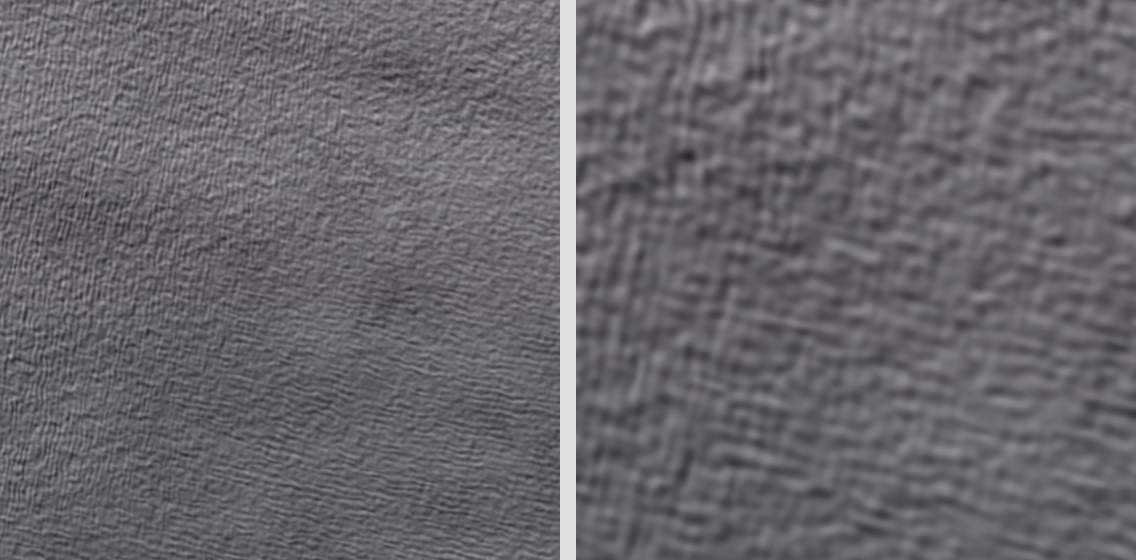
Left, the full canvas; right, a detail of the centre.
Give the GLSL for this texture, as a WebGL 2 fragment shader.

```glsl
#version 300 es
precision highp float;
// Soft grey knitted cloth: two families of fine, broken ribs cross over a
// pebbled nap. Layered sines bend the ribs, cell-lattice noise is embossed
// for the nap, and slanted bands shade the broad folds.

uniform vec2 u_resolution;
out vec4 fragColor;

const float TONE_LOW = 0.386;        // brightness at the foot of the cloth
const float TONE_HIGH = 0.448;       // brightness above the main fold
const float FOLD_SLOPE = 0.25;       // fall of the folds to the right
const float FOLD_DEPTH = 0.042;
const float MOTTLE_DEPTH = 0.038;
const float CREASE_DEPTH = 0.05;
const float NAP_DEPTH = 0.165;
const float RIB_DEPTH = 0.060;
const float UPRIGHT_RIBS = 98.0;     // ribs per canvas width
const float LEVEL_RIBS = 80.0;       // ribs per canvas height
const vec2 UPRIGHT_DIR = vec2(0.17, 0.985);
const vec2 LEVEL_DIR = vec2(0.982, -0.19);
const vec2 NAP_DIR = vec2(0.94, -0.34);
const vec3 TINT = vec3(0.002, -0.005, 0.017);
const vec3 COOL_TINT = vec3(-0.012, 0.0, 0.002);
const float TAU = 6.2831853;

float hash(vec2 cell) {
    vec3 q = fract(cell.xyx * vec3(0.1031, 0.1030, 0.0973));
    q += dot(q, q.yzx + 33.33);
    return fract((q.x + q.y) * q.z);
}

// Smooth lattice noise in -1..1
float noise(vec2 p) {
    vec2 cell = floor(p);
    vec2 f = fract(p);
    f = f * f * (3.0 - 2.0 * f);
    float low = mix(hash(cell), hash(cell + vec2(1.0, 0.0)), f.x);
    float high = mix(hash(cell + vec2(0.0, 1.0)), hash(cell + 1.0), f.x);
    return 2.0 * mix(low, high, f.y) - 1.0;
}

float layeredNoise(vec2 p) {
    float sum = 0.0;
    float weight = 0.6;
    for (int i = 0; i < 3; i++) {
        sum += weight * noise(p);
        p = mat2(1.6, 1.2, -1.2, 1.6) * p + 17.3;
        weight *= 0.55;
    }
    return sum;
}

// Position as (along, across) a direction
vec2 alignTo(vec2 p, vec2 dir) {
    return vec2(dot(p, dir), dot(p, vec2(dir.y, -dir.x)));
}

float band(float x, float center, float width) {
    float d = (x - center) / width;
    return exp(-d * d);
}

// Slow sway of the threads
float sway(vec2 p) {
    return 0.006 * sin(5.0 * p.x + 3.0 * p.y) + 0.003 * sin(13.0 * p.y - 9.0 * p.x + 1.7);
}

// Thin parallel ribs, kinked and broken along their length
float ribs(vec2 p, vec2 dir, float count) {
    vec2 q = alignTo(p, dir);
    q.y += sway(p);
    float kink = 1.7 * noise(q * vec2(38.0, 44.0)) + 1.1 * noise(q * vec2(70.0, 85.0) + 9.0);
    float strength = 0.75 + 0.65 * noise(q * vec2(40.0, 70.0) + 41.0);
    return strength * sin(TAU * count * q.y + kink);
}

// Pebbles of two sizes, nearly round
float napHeight(vec2 p) {
    vec2 q = alignTo(p, NAP_DIR);
    return 0.65 * noise(q * vec2(78.0, 98.0)) + 0.5 * noise(q.yx * vec2(150.0, 135.0) + 23.0);
}

// Broad folds and cloudy wear
float foldTone(vec2 p) {
    float t = p.y + FOLD_SLOPE * p.x + 0.03 * layeredNoise(p * 5.0);
    float tone = mix(TONE_LOW, TONE_HIGH, smoothstep(0.4, 0.85, t));
    tone -= FOLD_DEPTH * band(t, 0.66, 0.075);
    tone -= FOLD_DEPTH * band(t, 1.04, 0.05);
    tone += 0.5 * FOLD_DEPTH * band(t, 0.56, 0.05) * smoothstep(0.3, 0.6, p.x);
    return tone + MOTTLE_DEPTH * layeredNoise(p * vec2(7.0, 11.0) + 5.0);
}

// Short dark creases, strongest at the upper right
float creases(vec2 p) {
    vec2 q = alignTo(p, NAP_DIR);
    float ridge = 1.0 - smoothstep(0.0, 0.2, abs(layeredNoise(q * vec2(17.0, 36.0) + 3.0)));
    float patches = smoothstep(0.0, 0.6, noise(q * vec2(8.0, 15.0) + 31.0));
    return ridge * patches * smoothstep(0.5, 1.1, p.x + 0.6 * p.y);
}

void main() {
    vec2 p = gl_FragCoord.xy / u_resolution;

    // Upright ribs rule the left, level ribs the lower right and the foot
    float blend = 0.08 * noise(p * 6.0);
    float level = 1.0 - smoothstep(0.08, 0.62, p.y - 0.32 * p.x + blend);
    level *= mix(smoothstep(0.0, 0.5, p.x), 1.0, 1.0 - smoothstep(0.02, 0.15, p.y));
    float upright = 1.0 - smoothstep(0.05, 0.8, p.x - 0.2 * p.y + blend);
    upright *= 1.0 - 0.75 * level;
    float nap = napHeight(p) - napHeight(p + vec2(-0.0025, 0.005));

    float tone = foldTone(p) - CREASE_DEPTH * creases(p);
    tone += NAP_DEPTH * nap * (1.0 - 0.4 * level);
    tone += RIB_DEPTH * (upright * ribs(p, UPRIGHT_DIR, UPRIGHT_RIBS)
                       + level * ribs(p, LEVEL_DIR, LEVEL_RIBS));

    float cool = (1.0 - smoothstep(0.0, 0.5, p.y)) * (1.0 - 0.6 * p.x);
    fragColor = vec4(clamp(vec3(tone) + TINT + COOL_TINT * cool, 0.0, 1.0), 1.0);
}
```
